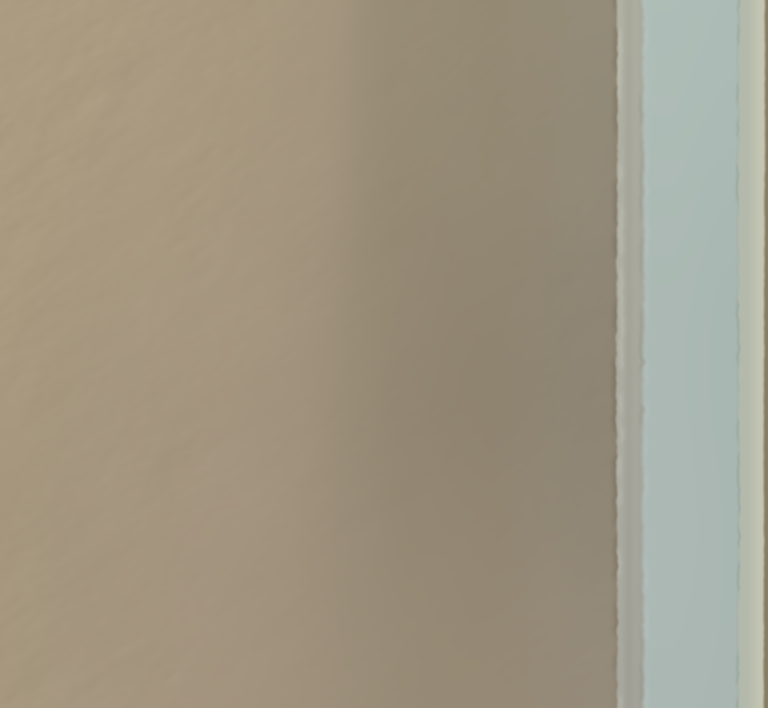
This texture is drawn by a Shadertoy shader. Its source:

```glsl
// A tan plaster wall falls into soft shadow beside a pale blue upright trim.
// The wall blends smooth gradients with slanted cellular relief; the trim is
// a stack of vertical bands with uneven painted edges and broken creases.

vec2 hash2(vec2 cell) {
    vec2 q = vec2(dot(cell, vec2(127.1, 311.7)), dot(cell, vec2(269.5, 183.3)));
    return fract(sin(q) * 43758.5);
}

// Smooth cellular height: soft bumps around one jittered point per cell.
float cellular(vec2 p) {
    vec2 base = floor(p), f = fract(p);
    float sum = 0.0;
    for (int y = -1; y <= 1; y++) {
        for (int x = -1; x <= 1; x++) {
            vec2 offset = vec2(x, y);
            vec2 d = offset + hash2(base + offset) - f;
            sum += exp(-5.0 * dot(d, d));
        }
    }
    return sum - 0.6;
}

// Uneven sideways drift of a painted edge along its height.
float waver(float y, float seed) {
    return 0.0006 * sin(y * 9.0 + seed)
         + 0.0012 * cellular(vec2(y * 37.0, seed))
         + 0.0010 * cellular(vec2(y * 90.0, seed + 20.0));
}

// Patchy strength that interrupts a crease along its height.
float broken(float y, float seed) {
    return 0.35 + 0.65 * smoothstep(-0.3, 0.3, cellular(vec2(y * 24.0, seed)));
}

float edge(float x, float at, float softness) {
    return smoothstep(at - softness, at + softness, x);
}

float line(float x, float at, float width) {
    float d = (x - at) / width;
    return exp(-d * d);
}

// Difference along the light direction turns the bumps into relief.
float plasterRelief(vec2 p) {
    vec2 q = mat2(0.87, -0.5, 0.5, 0.87) * p;
    vec2 fine = q * vec2(38.0, 70.0), broad = q * vec2(13.0, 25.0);
    float patches = 0.5 + 0.5 * smoothstep(-0.3, 0.4, cellular(p * 6.0));
    return patches * (0.5 * (cellular(fine) - cellular(fine + vec2(0.15, -0.3)))
         + 0.6 * (cellular(broad) - cellular(broad + vec2(0.1, -0.25))));
}

vec3 wallColor(vec2 uv, vec2 p) {
    // Lit side, warmer toward the upper left.
    vec3 lit = mix(vec3(0.645, 0.585, 0.498), vec3(0.668, 0.606, 0.505),
                   smoothstep(0.2, 1.0, uv.y) * (1.0 - 0.5 * uv.x));
    lit -= vec3(0.014, 0.013, 0.006) * smoothstep(0.15, 0.45, uv.x);
    lit += vec3(0.004, 0.004, -0.004) * (1.0 - smoothstep(0.0, 0.15, uv.x));

    // Shaded side, darkest at mid height and greyer beside the trim.
    vec3 shade = vec3(0.583, 0.542, 0.456);
    shade -= vec3(0.022, 0.024, 0.017) * line(uv.y, 0.47, 0.30);
    shade += vec3(-0.004, 0.004, 0.018) * smoothstep(0.62, 0.80, uv.x);
    shade += vec3(0.006, 0.000, 0.006) * (1.0 - smoothstep(0.0, 0.5, uv.y));

    // The shadow boundary has a crisper core inside a wide falloff.
    float boundary = mix(0.440, 0.466, uv.y);
    float shadow = 0.5 * edge(uv.x, boundary, mix(0.10, 0.045, uv.y))
                 + 0.5 * edge(uv.x, boundary + 0.03, 0.19);
    vec3 color = mix(lit, shade, shadow);

    float strength = mix(0.020, 0.006, smoothstep(0.1, 0.55, uv.x));
    color += plasterRelief(p) * strength * mix(0.6, 1.0, uv.y);
    return color + 0.003 * cellular(p * vec2(9.0, 7.0));
}

vec3 trimColor(float x, float y) {
    // Narrow grey bevel, broad blue face and cream outer lip.
    vec3 bevel = mix(vec3(0.640, 0.640, 0.605), vec3(0.675, 0.675, 0.625), y);
    vec3 face = mix(vec3(0.670, 0.718, 0.700), vec3(0.685, 0.740, 0.718), y);
    face -= 0.008 * line(y, 0.55, 0.25);
    face -= vec3(0.008, 0.005, 0.004) * smoothstep(0.87, 0.96, x);
    vec3 lip = mix(vec3(0.705, 0.730, 0.672), vec3(0.765, 0.770, 0.695), edge(x, 0.981, 0.010));

    float groove = 0.837 + waver(y, 2.0);
    float lipStart = 0.961 + waver(y, 5.0);
    vec3 color = mix(bevel, face, edge(x, groove, 0.004));
    color = mix(color, lip, edge(x, lipStart, 0.004));

    // Bright paint ridges and interrupted creases.
    color += 0.045 * line(x, 0.808 + waver(y, 9.0), 0.004) * broken(y, 3.0);
    color -= 0.018 * line(x, 0.819, 0.005);
    color -= 0.035 * line(x, groove - 0.002, 0.003) * broken(y, 6.0);
    color += 0.018 * line(x, groove + 0.005, 0.003) * broken(y, 11.0);
    color -= vec3(0.060, 0.050, 0.053) * line(x, lipStart, 0.0022) * broken(y, 14.0);
    return color;
}

void mainImage(out vec4 fragColor, in vec2 fragCoord) {
    vec2 uv = fragCoord / iResolution.xy;
    vec2 p = vec2(uv.x * iResolution.x / iResolution.y, uv.y);

    float trimStart = 0.803 + waver(uv.y, 0.5);
    float trimEnd = 0.994 + 0.002 * uv.y + 0.4 * waver(uv.y, 7.0);

    vec3 wall = wallColor(uv, p);
    wall -= 0.050 * line(uv.x, trimStart - 0.001, 0.005) * broken(uv.y, 17.0);
    vec3 color = mix(wall, trimColor(uv.x, uv.y), edge(uv.x, trimStart, 0.0025));

    // Dim strip of wall beyond the outer lip.
    color = mix(color, vec3(0.53, 0.49, 0.39), edge(uv.x, trimEnd, 0.0025));
    fragColor = vec4(clamp(color, 0.0, 1.0), 1.0);
}
```
